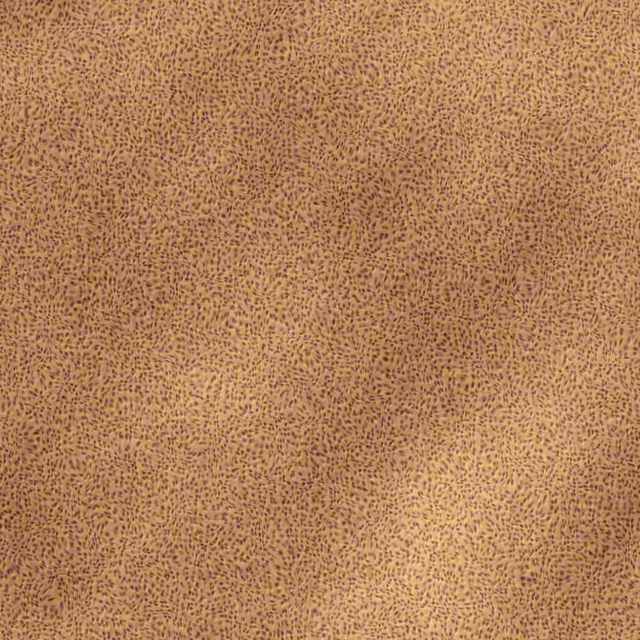
Reproduce this texture procedurally as a WebGL 2 fragment shader.

```glsl
#version 300 es
precision highp float;
// Soft tan leather: fine slanted pores over broad diagonal mottling.

#define GRAIN_SCALE 122.0
#define PORE_LENGTH 0.66
#define PORE_WIDTH 0.42
#define PORE_ANGLE 2.0
#define PORE_DEPTH 0.50
#define RELIEF 0.36
#define MOTTLE 0.72
#define FINE_NOISE 0.30
#define TINT 0.055
#define BASE_TONE 0.57
#define DEEP_BROWN vec3(0.45, 0.245, 0.15)
#define PALE_SAND vec3(0.90, 0.73, 0.51)

uniform vec2 u_resolution;
out vec4 fragColor;

// Integer hash of a lattice cell, two values in 0..1
vec2 hash2(vec2 cell) {
    uvec2 q = uvec2(ivec2(cell)) * uvec2(1597u, 3812u + 1u);
    uint n = (q.x ^ q.y) * 747797u + 28891u;
    n = (n ^ (n >> 15)) * 739981u;
    n = (n ^ (n >> 13)) * 912271u;
    n ^= n >> 16;
    return vec2(n & 0xffffu, n >> 16) / 65535.0;
}

float valueNoise(vec2 p) {
    vec2 cell = floor(p);
    vec2 f = fract(p);
    f = f * f * (3.0 - 2.0 * f);
    float low = mix(hash2(cell).x, hash2(cell + vec2(1, 0)).x, f.x);
    float high = mix(hash2(cell + vec2(0, 1)).x, hash2(cell + vec2(1, 1)).x, f.x);
    return mix(low, high, f.y);
}

float fbm(vec2 p) {
    float sum = 0.0;
    float weight = 0.5;
    for (int i = 0; i < 5; i++) {
        sum += weight * valueNoise(p);
        p = mat2(0.8, 0.6, -0.6, 0.8) * p * 2.03 + 17.3;
        weight *= 0.52;
    }
    return sum;
}

// Depth of scattered elongated pores, 0 on the surface and 1 at the bottom
float pores(vec2 p) {
    vec2 home = floor(p);
    float depth = 0.0;
    for (int y = -1; y <= 1; y++) {
        for (int x = -1; x <= 1; x++) {
            vec2 cell = home + vec2(x, y);
            vec2 jitter = hash2(cell);
            vec2 trait = hash2(cell + 311.0);
            vec2 offset = p - cell - 0.1 - 0.8 * jitter;
            float angle = PORE_ANGLE + 1.5 * (trait.x - 0.5);
            vec2 axis = vec2(cos(angle), sin(angle));
            vec2 local = vec2(dot(offset, axis), dot(offset, vec2(-axis.y, axis.x)));
            float reach = length(local / vec2(PORE_LENGTH, PORE_WIDTH));
            float pore = (1.0 - smoothstep(0.2, 1.0, reach)) * mix(0.5, 1.0, trait.y);
            depth = max(depth, pore);
        }
    }
    return depth;
}

void main() {
    vec2 uv = gl_FragCoord.xy / min(u_resolution.x, u_resolution.y);

    // Broad worn patches, stretched along the rising diagonal
    vec2 diagonal = vec2(uv.x + uv.y, uv.y - uv.x) * 0.707;
    float mottle = fbm(diagonal * vec2(2.6, 4.6) + 5.7) - 0.48;

    // Pore grain, gently warped so that rows never show
    vec2 warp = vec2(valueNoise(uv * 31.0), valueNoise(uv * 31.0 + 57.0));
    vec2 grain = uv * GRAIN_SCALE + 1.4 * warp;
    vec2 toLight = 0.2 * vec2(-0.6, 0.8);
    float depth = pores(grain);
    float slope = pores(grain + toLight) - pores(grain - toLight);

    // Fibres and small colour changes between grains
    float fibre = valueNoise(grain * 2.1 + 83.0) - 0.5;
    float hue = 1.6 * (valueNoise(grain * 1.1 + 29.0) - 0.5) + 0.6 * slope;
    float fleck = smoothstep(0.90, 0.98, valueNoise(grain * 0.9 + 140.0));

    float tone = BASE_TONE + MOTTLE * mottle + FINE_NOISE * fibre;
    tone += RELIEF * slope - PORE_DEPTH * (depth - 0.23) + 0.15 * fleck;

    vec3 color = mix(DEEP_BROWN, PALE_SAND, clamp(tone, -0.2, 1.15));
    color += TINT * hue * vec3(0.1, 0.25, -1.0);
    color += 0.02 * depth * vec3(0.0, -0.6, 0.8);
    fragColor = vec4(clamp(color, 0.0, 1.0), 1.0);
}
```
